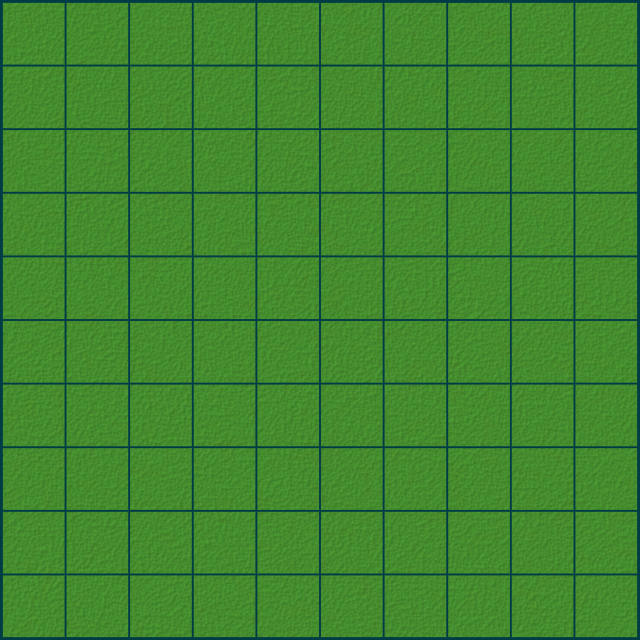
Write a Shadertoy shader that draws this pattern.

```glsl
const float TILES = 10.0;
const float PITCH = 0.0994;
const float LINE_HALF_WIDTH = 0.00148;
const vec3 GRASS = vec3(0.27, 0.55, 0.18);
const vec3 DRY_GRASS = vec3(0.295, 0.525, 0.165);
const vec3 LINE_COLOR = vec3(0.0, 0.235, 0.27);
const float FINE_CELLS = 185.0;
const float COARSE_CELLS = 100.0;
const float EMBOSS_STEP = 0.0011;
const float EMBOSS_STRENGTH = 0.115;
const float DRY_AMOUNT = 0.45;

vec2 hash2(vec2 p) {
    vec3 q = fract(vec3(p.xyx) * vec3(0.1031, 0.1030, 0.0973));
    q += dot(q, q.yzx + 33.33);
    return fract((q.xx + q.yz) * q.zy);
}

// Distance to the nearest scattered cell centre
float cellular(vec2 p) {
    vec2 cell = floor(p);
    vec2 local = fract(p);
    float nearest = 2.0;
    for (int y = -1; y <= 1; y++) {
        for (int x = -1; x <= 1; x++) {
            vec2 offset = vec2(x, y);
            vec2 delta = offset + hash2(cell + offset) - local;
            nearest = min(nearest, dot(delta, delta));
        }
    }
    return sqrt(nearest);
}

float turfHeight(vec2 uv) {
    return 0.6 * cellular(uv * FINE_CELLS)
         + 0.4 * cellular(uv * COARSE_CELLS + 37.0);
}

// Relief lit from the upper left
float emboss(vec2 uv) {
    vec2 slope = vec2(EMBOSS_STEP, -EMBOSS_STEP);
    return turfHeight(uv + slope) - turfHeight(uv - slope);
}

// Distance to the grid lines, negative beyond the outer frame
float gridDistance(vec2 uv) {
    vec2 centered = uv - 0.5;
    vec2 q = centered / PITCH + 0.5 * TILES;
    vec2 toLine = abs(q - round(q)) * PITCH;
    vec2 toFrame = 0.5 * TILES * PITCH - abs(centered);
    vec2 nearest = min(toLine, toFrame);
    return min(nearest.x, nearest.y);
}

void mainImage(out vec4 fragColor, in vec2 fragCoord) {
    vec2 uv = fragCoord / iResolution.xy;
    float pixel = 1.0 / min(iResolution.x, iResolution.y);

    // Turf with faint dry patches
    float dryness = smoothstep(0.35, 0.95, cellular(uv * 42.0 + 11.0));
    vec3 color = mix(GRASS, DRY_GRASS, DRY_AMOUNT * dryness);
    color *= 1.0 + EMBOSS_STRENGTH * clamp(emboss(uv) * 2.2, -1.0, 1.0);

    // Grid lines and frame
    float coverage = clamp(0.5 + (LINE_HALF_WIDTH - gridDistance(uv)) / pixel, 0.0, 1.0);
    color = mix(color, LINE_COLOR, coverage);

    fragColor = vec4(color, 1.0);
}
```
